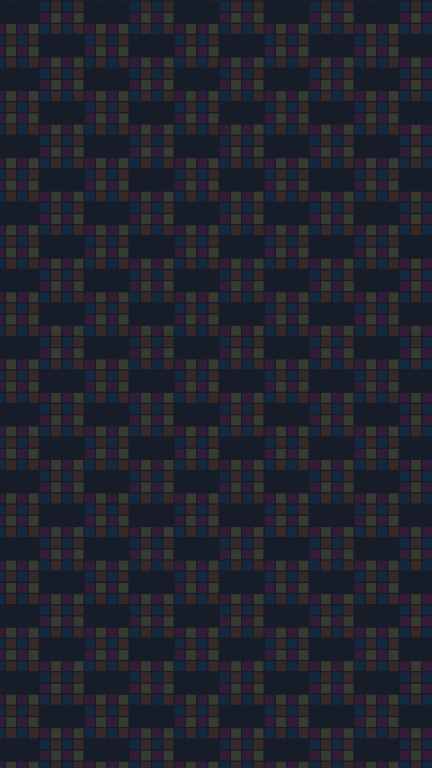
Write a Shadertoy shader that draws this pattern.

```glsl
// Dim checkered weave: columns of 4x4 blocks of small coloured squares,
// each followed by a two-cell dark rest, alternate columns shifted by half
// a period. Cells come from floor and fract, colours from cell parity.

const vec2 CELLS_PER_HEIGHT = vec2(68.27, 68.70);
const vec2 GRID_ORIGIN = vec2(3.48, 2.09);  // in cells, from the top left
const float BLOCK_CELLS = 4.0;              // block width and height
const float PERIOD_CELLS = 6.0;             // block plus rest, downwards
const float SQUARE_SIDE = 0.88;             // share of the cell pitch

const vec3 GROUND = vec3(0.09, 0.11, 0.16);
const vec3 PURPLE = vec3(0.20, 0.11, 0.21);
const vec3 OLIVE  = vec3(0.22, 0.23, 0.19);
const vec3 BLUE   = vec3(0.08, 0.16, 0.25);
const vec3 BROWN  = vec3(0.22, 0.16, 0.16);

// Purple and olive rows alternate with blue and brown rows.
vec3 squareColor(vec2 cell) {
    vec2 parity = mod(cell, 2.0);
    vec3 evenRow = mix(PURPLE, OLIVE, parity.x);
    vec3 oddRow = mix(BLUE, BROWN, parity.x);
    return mix(evenRow, oddRow, parity.y);
}

// Antialiased coverage of a centred square inside its cell.
float squareCoverage(vec2 local, vec2 pixel) {
    vec2 inside = 0.5 * SQUARE_SIDE - abs(local);
    vec2 cover = clamp(inside / pixel + 0.5, 0.0, 1.0);
    return cover.x * cover.y;
}

void mainImage(out vec4 fragColor, in vec2 fragCoord) {
    // Grid coordinates in cells, running right and down
    vec2 pixel = CELLS_PER_HEIGHT / iResolution.y;
    vec2 fromTop = vec2(fragCoord.x, iResolution.y - fragCoord.y);
    vec2 grid = fromTop * pixel - GRID_ORIGIN;

    // Even columns are shifted by half a period
    float column = floor(grid.x / BLOCK_CELLS);
    grid.y -= 0.5 * PERIOD_CELLS * (1.0 - mod(column, 2.0));

    // Position of the cell inside its block
    vec2 cell = mod(floor(grid), vec2(BLOCK_CELLS, PERIOD_CELLS));
    float lit = 1.0 - step(BLOCK_CELLS, cell.y);

    float cover = lit * squareCoverage(fract(grid) - 0.5, pixel);
    fragColor = vec4(mix(GROUND, squareColor(cell), cover), 1.0);
}
```
